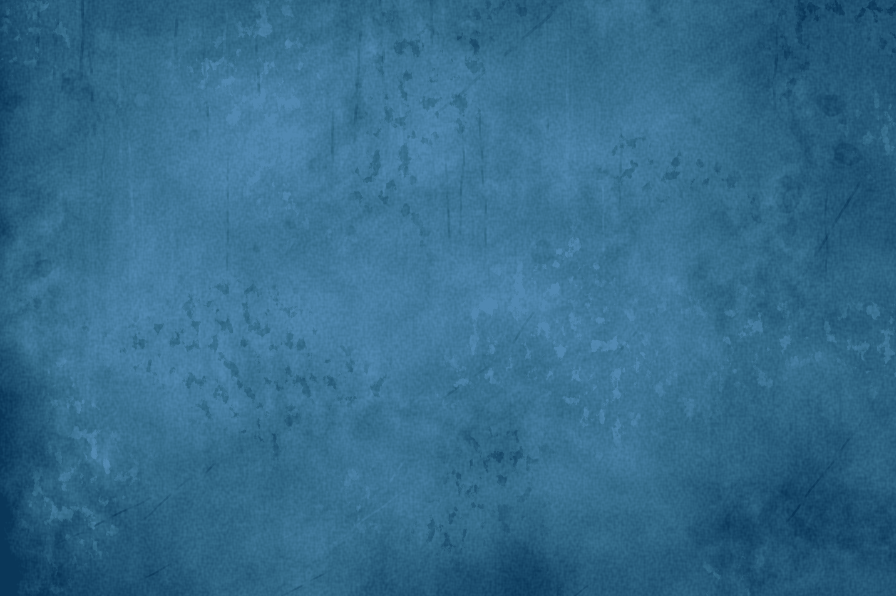
A Shadertoy shader for this texture:

```glsl
// Worn blue plaster wall: cloudy paint, a soft glow, dark edges, fine scratches and stains.

#define DEEP_BLUE   vec3(0.08, 0.27, 0.40)
#define MID_BLUE    vec3(0.20, 0.42, 0.54)
#define PALE_BLUE   vec3(0.29, 0.51, 0.66)
#define BASE_TONE   0.43
#define GLOW        0.53
#define CLOUDS      0.62
#define RUBBING     0.50
#define STREAKS     0.085
#define GRAIN       0.19
#define SCRATCHES   44
#define SPOTS       26

vec2 hash22(vec2 p) {
    vec3 q = fract(p.xyx * vec3(0.1031, 0.1030, 0.0973));
    q += dot(q, q.yzx + 33.33);
    return fract((q.xx + q.yz) * q.zy);
}

float cornerSlope(vec2 cell, vec2 offset) {
    float angle = 6.2832 * hash22(cell).x;
    return dot(vec2(cos(angle), sin(angle)), offset);
}

// Gradient noise, roughly -0.7 to 0.7
float gradientNoise(vec2 p) {
    vec2 i = floor(p), f = p - i;
    vec2 u = f * f * f * (f * (f * 6.0 - 15.0) + 10.0);
    vec2 e = vec2(1.0, 0.0);
    float low = mix(cornerSlope(i, f), cornerSlope(i + e, f - e), u.x);
    float high = mix(cornerSlope(i + e.yx, f - e.yx), cornerSlope(i + 1.0, f - 1.0), u.x);
    return mix(low, high, u.y);
}

float fbm(vec2 p) {
    float sum = 0.0, gain = 0.6;
    for (int i = 0; i < 5; i++) {
        sum += gain * gradientNoise(p);
        p = mat2(1.6, 1.2, -1.2, 1.6) * p + 17.3;
        gain *= 0.55;
    }
    return sum;
}

float blob(vec2 p, vec2 centre, vec2 size) {
    vec2 d = (p - centre) / size;
    return exp(-dot(d, d));
}

// Broad light and shade of the wall
float lighting(vec2 p, float aspect) {
    float glow = blob(p, vec2(0.38 * aspect, 0.63), vec2(0.62, 0.55));
    float edges = 0.42 * exp(-p.x / 0.05) + 0.12 * exp((p.x - aspect) / 0.12)
                + 0.18 * exp(-p.y / 0.12) + 0.16 * exp((p.y - 1.0) / 0.08);
    float stains = 0.45 * blob(p, vec2(0.59 * aspect, 0.03), vec2(0.10, 0.07))
                 + 0.30 * blob(p, vec2(0.05, 0.08), vec2(0.28, 0.22))
                 + 0.18 * blob(p, vec2(0.90 * aspect, 0.20), vec2(0.13, 0.16))
                 + 0.28 * blob(p, vec2(0.10 * aspect, 0.60), vec2(0.06, 0.07));
    return GLOW * glow - edges - stains;
}

// Thin lines, mostly upright, with some long slanted ones
float scratches(vec2 p, float aspect, float pixel) {
    float sum = 0.0;
    for (int i = 0; i < SCRATCHES; i++) {
        vec2 a = hash22(vec2(float(i), 3.7)), b = hash22(vec2(float(i), 41.3));
        bool slanted = i % 3 == 0;
        vec2 centre = vec2(a.x * aspect, slanted ? a.y : 0.55 + 0.45 * a.y);
        float angle = slanted ? 0.35 + 0.75 * b.x : 1.5708 + 0.16 * (b.x - 0.5);
        vec2 along = vec2(cos(angle), sin(angle)), d = p - centre;
        float reach = mix(0.04, 0.22, b.y * b.y), t = dot(d, along);
        float bend = 0.004 * gradientNoise(vec2(t * 18.0, float(i)));
        float side = abs(dot(d, vec2(-along.y, along.x)) + bend);
        float width = mix(0.0004, 0.0015, a.y);
        float line = 1.0 - smoothstep(width, width + 1.3 * pixel, side);
        float fade = smoothstep(reach, 0.3 * reach, abs(t));
        float wear = smoothstep(-0.4, 0.35, gradientNoise(p * 40.0 + float(i)));
        sum += line * fade * wear * (i % 4 == 1 ? 0.18 : -0.26);
    }
    return sum;
}

// Small uneven drips and pits
float spots(vec2 p, float aspect, float pixel) {
    float sum = 0.0;
    float ragged = 0.007 * gradientNoise(p * 55.0) + 0.009 * gradientNoise(p * 24.0);
    for (int i = 0; i < SPOTS; i++) {
        vec2 a = hash22(vec2(float(i), 87.1)), b = hash22(vec2(float(i), 19.9));
        vec2 d = p - vec2(a.x * aspect, mix(0.45, 0.97, a.y));
        float radius = mix(0.005, 0.027, b.x * b.x);
        float edge = length(d * vec2(1.0, 0.8 + 0.5 * b.y)) + ragged - radius;
        float disc = 1.0 - smoothstep(-0.002, 0.001 + pixel, edge);
        sum += disc * (i % 6 == 0 ? 0.18 : -0.20) * (0.7 + gradientNoise(p * 70.0));
    }
    return sum;
}

void mainImage(out vec4 fragColor, in vec2 fragCoord) {
    float pixel = 1.0 / iResolution.y, aspect = iResolution.x * pixel;
    vec2 p = fragCoord * pixel;

    // Soft clouds of paint
    vec2 warp = vec2(fbm(p * 3.0 + 5.2), fbm(p * 3.0 + 31.7));
    float cloud = fbm(p * vec2(3.2, 3.8) + 0.3 * warp + 11.0);
    float tone = BASE_TONE + lighting(p + 0.09 * warp, aspect) + CLOUDS * cloud;

    // Rubbed patches, chipped paint and slanted brushing
    float patches = smoothstep(0.0, 0.38, gradientNoise(p * 4.2 + warp + 53.0));
    tone += RUBBING * fbm(p * vec2(25.0, 20.0) + warp) * (0.3 + 0.7 * patches);
    float chips = smoothstep(0.10, 0.24, fbm(p * vec2(42.0, 32.0) + 71.0));
    float chipped = gradientNoise(p * 3.6 + warp + 23.0);
    tone += 0.32 * chips * (smoothstep(0.12, 0.45, chipped) - smoothstep(0.08, 0.40, -chipped));
    vec2 slant = mat2(0.85, -0.53, 0.53, 0.85) * p;
    tone += 0.20 * fbm(slant * vec2(7.0, 48.0)) * smoothstep(-0.1, 0.35, gradientNoise(p * 2.7 + 90.0));

    // Brushed upright streaks, strongest near the top
    float brushed = gradientNoise(vec2(p.x * 130.0, p.y * 7.0)) + gradientNoise(vec2(p.x * 55.0, p.y * 4.0));
    tone += STREAKS * brushed * (0.5 + p.y) * smoothstep(-0.3, 0.4, gradientNoise(p * 2.3 + 8.0));

    // Fine woven grain
    float grain = gradientNoise(p * vec2(240.0, 130.0)) + 0.7 * gradientNoise(p * vec2(130.0, 230.0) + 7.0);
    tone += GRAIN * grain + scratches(p, aspect, pixel) + spots(p, aspect, pixel);

    // Dark, middle and pale paint by tone
    tone = clamp(tone, -0.2, 1.12);
    vec3 colour = tone < 0.57 ? mix(DEEP_BLUE, MID_BLUE, tone / 0.57)
                              : mix(MID_BLUE, PALE_BLUE, (tone - 0.57) / 0.43);
    fragColor = vec4(colour, 1.0);
}
```
